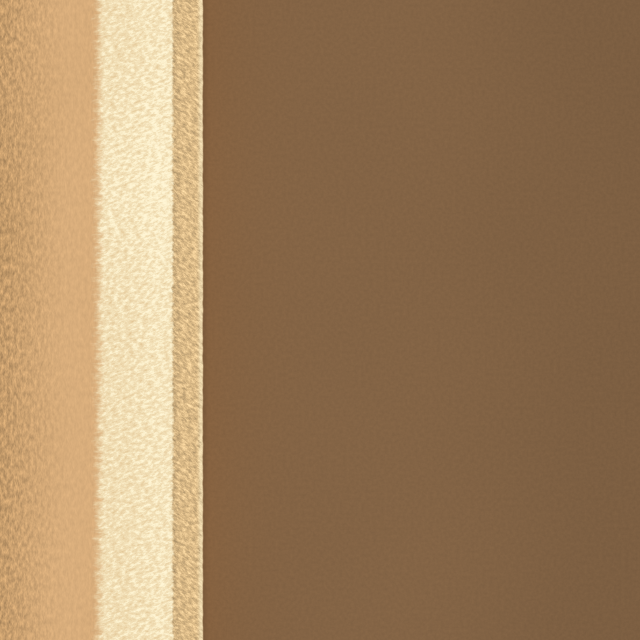
Reproduce this background procedurally as a WebGL 2 fragment shader.

```glsl
#version 300 es
precision highp float;
// Sunlit woven fabric: a tan strip, a glowing cream band and a narrow hem beside a plain brown field.

uniform vec2 u_resolution;
out vec4 fragColor;

const vec3 BROWN = vec3(0.515, 0.392, 0.272);
const vec3 RUST = vec3(0.530, 0.385, 0.250);
const vec3 TAN = vec3(0.850, 0.680, 0.485);
const vec3 SHADED_TAN = vec3(0.760, 0.600, 0.410);
const vec3 CREAM = vec3(0.970, 0.910, 0.760);
const vec3 HONEY = vec3(0.860, 0.730, 0.530);
const vec3 GLOW = vec3(1.000, 0.960, 0.830);

// Band borders, as fractions of the width
const float CREAM_LEFT = 0.154;
const float HEM_LEFT = 0.270;
const float HEM_RIGHT = 0.317;

vec2 hashGradient(vec2 cell) {
    vec3 p = fract(cell.xyx * vec3(0.1031, 0.1030, 0.0973));
    p += dot(p, p.yzx + 33.33);
    float angle = 6.28319 * fract((p.x + p.y) * p.z);
    return vec2(cos(angle), sin(angle));
}

// Gradient noise, roughly -0.7 to 0.7
float gradientNoise(vec2 p) {
    vec2 cell = floor(p);
    vec2 f = fract(p);
    vec2 blend = f * f * f * (f * (f * 6.0 - 15.0) + 10.0);
    float a = dot(hashGradient(cell), f);
    float b = dot(hashGradient(cell + vec2(1, 0)), f - vec2(1, 0));
    float c = dot(hashGradient(cell + vec2(0, 1)), f - vec2(0, 1));
    float d = dot(hashGradient(cell + vec2(1, 1)), f - vec2(1, 1));
    return mix(mix(a, b, blend.x), mix(c, d, blend.x), blend.y);
}

// Layered noise; the scale sets the grain direction
float grain(vec2 uv, vec2 scale) {
    float sum = 0.0;
    float weight = 0.65;
    for (int i = 0; i < 3; i++) {
        sum += weight * gradientNoise(uv * scale + float(i) * 17.3);
        scale *= 1.8;
        weight *= 0.65;
    }
    return sum;
}

float bump(float x, float center, float width) {
    float d = (x - center) / width;
    return exp(-d * d);
}

// Tan strip: darker on the left, with vertical flecks
vec3 tanStrip(vec2 uv) {
    float lit = smoothstep(-0.03, 0.12, uv.x);
    float patches = gradientNoise(uv * vec2(9.0, 4.0));
    float flecks = grain(uv, vec2(190.0, 90.0));
    vec3 color = mix(SHADED_TAN, TAN, clamp(lit + 0.2 * patches, 0.0, 1.0));
    return color * (1.0 + flecks * mix(0.34, 0.07, lit));
}

// Cream band: slanted bright fibres around a soft highlight
vec3 creamBand(vec2 uv) {
    vec2 slanted = vec2(uv.x + 0.4 * uv.y, uv.y - 0.4 * uv.x);
    float fibres = grain(slanted, vec2(95.0, 165.0));
    float highlight = 0.12 * bump(uv.y, 0.72, 0.14) + 0.12 * bump(uv.x, 0.25, 0.035);
    float light = 0.78 + highlight + 0.85 * fibres;
    vec3 color = mix(HONEY, CREAM, clamp(light, 0.0, 1.0));
    return mix(color, GLOW, smoothstep(0.85, 1.3, light));
}

// Hem: honey weave ending in a thin bright rim
vec3 hem(vec2 uv) {
    float weave = grain(uv + vec2(0.0, 0.5 * uv.x), vec2(120.0, 170.0));
    float rim = bump(uv.x, HEM_RIGHT - 0.002, 0.005);
    float fold = bump(uv.x, HEM_LEFT, 0.007);
    vec3 color = HONEY * (1.0 + 0.32 * weave - 0.07 * fold);
    return mix(color, CREAM, clamp(rim * 0.65 + 0.4 * weave, 0.0, 1.0));
}

// Brown field: warm near the hem, with very faint grain
vec3 brownField(vec2 uv) {
    float warmth = exp(-max(uv.x - HEM_RIGHT, 0.0) * 14.0);
    float cloth = grain(uv, vec2(170.0));
    float clouds = gradientNoise(uv * 4.0);
    float shade = 1.0 - 0.05 * smoothstep(0.6, 1.0, uv.x);
    float crease = 0.09 * bump(uv.x, HEM_RIGHT, 0.006);
    return mix(BROWN, RUST, warmth) * (shade - crease + 0.055 * cloth + 0.015 * clouds);
}

float edgeStep(float x, float edge, float softness) {
    return smoothstep(edge - softness, edge + softness, x);
}

void main() {
    vec2 uv = gl_FragCoord.xy / u_resolution;
    float pixel = 1.0 / u_resolution.x;

    // Loose fibres make the inner borders ragged
    float fray = grain(uv, vec2(60.0, 130.0));
    float ripple = gradientNoise(vec2(3.7, uv.y * 90.0));

    vec3 color = tanStrip(uv);
    color = mix(color, creamBand(uv), edgeStep(uv.x + 0.012 * fray, CREAM_LEFT, 0.010));
    color = mix(color, hem(uv), edgeStep(uv.x + 0.004 * fray, HEM_LEFT, 0.0025));
    color = mix(color, brownField(uv), edgeStep(uv.x + 0.001 * ripple, HEM_RIGHT, pixel));
    fragColor = vec4(clamp(color, 0.0, 1.0), 1.0);
}
```
